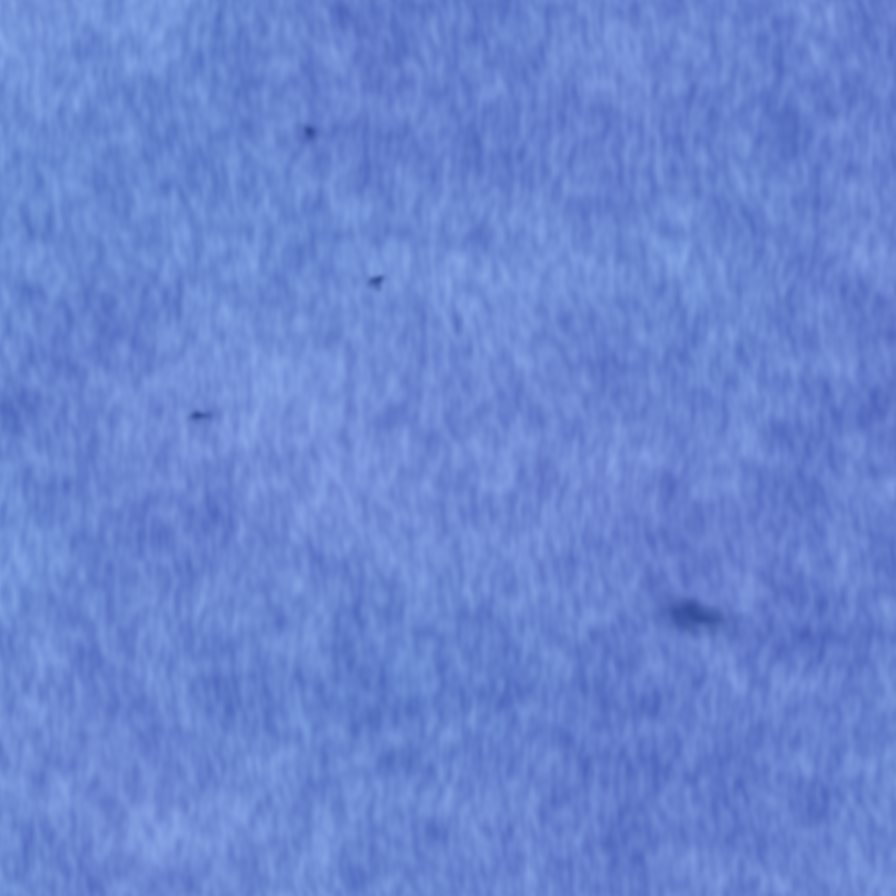
Give the GLSL for this texture, as a WebGL 2 fragment shader.

```glsl
#version 300 es
precision highp float;
// Soft blue brushed fabric: short, near-vertical fibres made of stretched
// gradient noise, laid over broad cloudy mottling, with a few small dark
// smudges scattered by a hash.

uniform vec2 u_resolution;
out vec4 fragColor;

vec2 hash2(vec2 cell) {
    uvec2 v = uvec2(ivec2(cell) + 4096) * 1664525u + 1013904223u;
    v.x += v.y * 1664525u;
    v.y += v.x * 1664525u;
    v ^= v >> 16u;
    v.x += v.y * 1664525u;
    v.y += v.x * 1664525u;
    v ^= v >> 16u;
    return vec2(v & 65535u) / 65535.0;
}

float cornerSlope(vec2 cell, vec2 offset) {
    float angle = 6.28319 * hash2(cell).x;
    return dot(vec2(cos(angle), sin(angle)), offset);
}

float gradientNoise(vec2 p) {
    vec2 i = floor(p), f = p - i;
    vec2 w = f * f * f * (f * (f * 6.0 - 15.0) + 10.0);
    vec2 e = vec2(1.0, 0.0);
    float low = mix(cornerSlope(i, f), cornerSlope(i + e, f - e), w.x);
    float high = mix(cornerSlope(i + e.yx, f - e.yx), cornerSlope(i + 1.0, f - 1.0), w.x);
    return mix(low, high, w.y);
}

// Short vertical strands whose lean wanders slightly across the cloth.
float fibres(vec2 p) {
    p.x += 0.016 * gradientNoise(p * 5.0 + 31.0) + 0.03 * p.y;
    return 2.0 * gradientNoise(p * vec2(82.0, 36.0))
         + 1.4 * gradientNoise(p * vec2(48.0, 25.0) + 57.0)
         + 1.4 * gradientNoise(p * vec2(118.0, 60.0) + 113.0);
}

// Cloudy tone variation at several scales.
float mottling(vec2 p) {
    return 1.9 * gradientNoise(p * 2.6 + 7.0)
         + 1.7 * gradientNoise(p * 6.5 + 19.0)
         + 1.5 * gradientNoise(p * vec2(14.0, 12.0) + 43.0)
         + 1.5 * gradientNoise(p * vec2(27.0, 23.0) + 67.0);
}

// One long smudge followed by small specks, all with ragged soft edges.
float smudges(vec2 p) {
    float cover = 0.0;
    vec2 ragged = 0.009 * vec2(gradientNoise(p * 55.0 + 5.0), gradientNoise(p * 55.0 + 83.0));
    for (int i = 0; i < 4; i++) {
        vec2 place = hash2(vec2(i, 17));
        vec2 shape = hash2(vec2(i, 71));
        vec2 size = i == 0 ? vec2(0.05, 0.019) : vec2(0.013, 0.01) * (0.8 + 0.5 * shape.x);
        float tilt = i == 0 ? -0.25 : shape.y - 0.5;
        vec2 d = p + ragged - mix(vec2(0.1), vec2(0.9), place);
        d = mat2(cos(tilt), -sin(tilt), sin(tilt), cos(tilt)) * d / size;
        float fade = i == 0 ? 0.75 + 0.2 * clamp(d.x, -1.0, 1.0) : 0.8;
        cover = max(cover, fade * exp(-1.6 * dot(d, d)));
    }
    return cover;
}

void main() {
    vec2 p = gl_FragCoord.xy / u_resolution.y;

    // Blue base, lit slightly more towards the left.
    float tone = fibres(p) + mottling(p) + 0.7 * (0.5 - p.x);
    vec3 color = vec3(0.419, 0.533, 0.824) + vec3(0.034, 0.038, 0.026) * tone;

    // Slow drift between violet blue and sky blue.
    color += vec3(-0.018, 0.014, 0.0) * (gradientNoise(p * 3.2 + 91.0) + 0.6 * (0.4 - p.x));

    color = mix(color, vec3(0.14, 0.24, 0.54), smudges(p));
    fragColor = vec4(color, 1.0);
}
```
